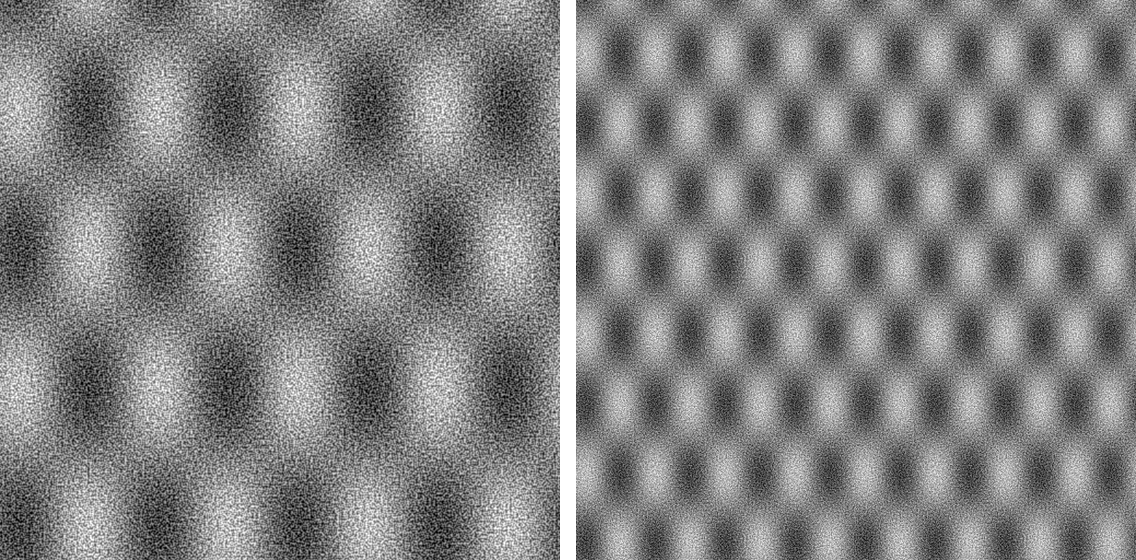
Left, the tile; right, the same tile 2 across and 2 down.
Write a Shadertoy shader that draws this pattern.

```glsl
// Soft checkered field of tall light and dark ovals under coarse film grain.
// The ovals are a product of two cosine waves; the grain is wrapped gradient
// noise in two octaves. Whole repeat counts make the canvas tile.

const float TAU = 6.2831853;
const vec2 REPEATS = vec2(4.0, 2.0);           // wave periods across and up
const vec2 LIGHT_CENTER = vec2(0.034, 0.307);  // centre of one light oval
const float MID_GREY = 0.5;
const float WAVE_CONTRAST = 0.235;
const float GRAIN_CONTRAST = 0.094;
const float FINE_CELLS = 256.0;                // grain cells per canvas
const float COARSE_CELLS = 150.0;
const float FINE_WEIGHT = 5.5;
const float COARSE_WEIGHT = 2.5;

// Integer hash of a lattice point, from 0 to 1
float hash(uvec2 cell, uint seed) {
    uint h = cell.x * 1597u + cell.y * 51749u + seed * 7919u;
    h = (h ^ (h >> 16)) * 0x7feb352du;
    h = (h ^ (h >> 15)) * 0x846ca68bu;
    h ^= h >> 16;
    return float(h >> 8) / 16777216.0;
}

// Dot product of a corner's random unit gradient with the offset from it
float cornerSlope(vec2 cell, vec2 corner, vec2 local, float period, uint seed) {
    float angle = TAU * hash(uvec2(mod(cell + corner, period)), seed);
    return dot(vec2(cos(angle), sin(angle)), local - corner);
}

// Gradient noise that wraps after a whole number of cells
float gradientNoise(vec2 uv, float period, uint seed) {
    vec2 p = uv * period;
    vec2 cell = floor(p);
    vec2 f = p - cell;
    vec2 fade = f * f * f * (f * (f * 6.0 - 15.0) + 10.0);
    float bottom = mix(cornerSlope(cell, vec2(0, 0), f, period, seed),
                       cornerSlope(cell, vec2(1, 0), f, period, seed), fade.x);
    float top = mix(cornerSlope(cell, vec2(0, 1), f, period, seed),
                    cornerSlope(cell, vec2(1, 1), f, period, seed), fade.x);
    return mix(bottom, top, fade.y);
}

void mainImage(out vec4 fragColor, in vec2 fragCoord) {
    vec2 uv = fragCoord / iResolution.xy;

    // Alternating ovals
    vec2 wave = cos(TAU * REPEATS * (uv - LIGHT_CENTER));
    float ovals = wave.x * wave.y;

    // Film grain
    float grain = FINE_WEIGHT * gradientNoise(uv, FINE_CELLS, 1u)
                + COARSE_WEIGHT * gradientNoise(uv, COARSE_CELLS, 2u);

    float grey = MID_GREY + WAVE_CONTRAST * ovals + GRAIN_CONTRAST * grain;
    fragColor = vec4(vec3(clamp(grey, 0.0, 1.0)), 1.0);
}
```
